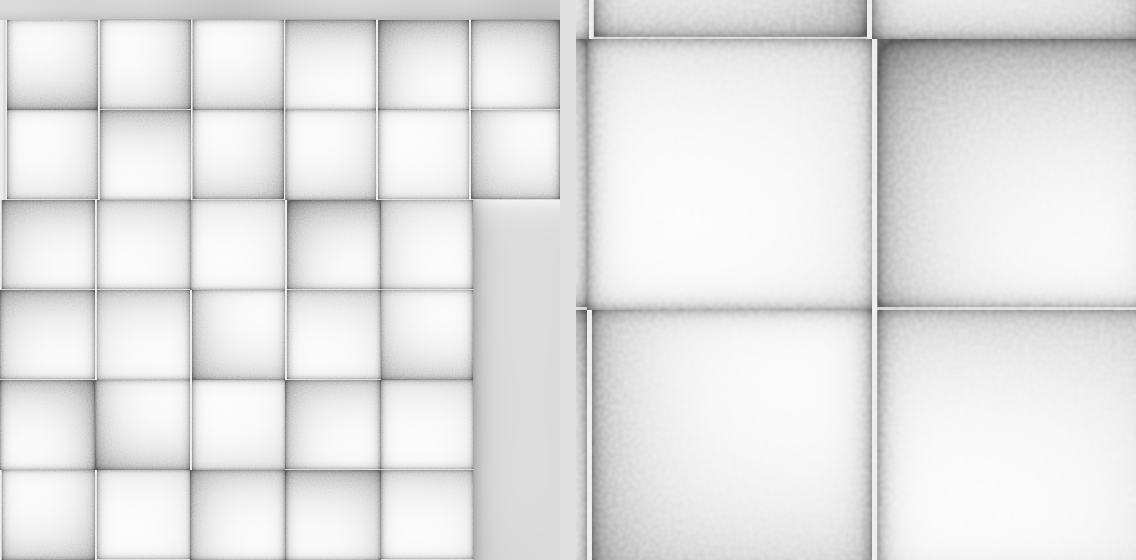
Left, the full canvas; right, a detail of the centre.
Reproduce this pattern procedurally as a Shadertoy shader.

```glsl
// A wall of pale square panels with soft, uneven shadow in from their edges.
// Two offset rows of six columns sit on four rows of five; hashes vary the
// shading and seams of each panel, and gradient noise adds a fine grain.

const float ROW_PITCH   = 0.1608;
const float WALL_TOP    = 6.0 * ROW_PITCH;
const float UPPER_BASE  = 4.0 * ROW_PITCH;
const float UPPER_START = 0.0095;
const float UPPER_PITCH = 0.1657;
const float LOWER_PITCH = 0.1699;
const float LOWER_END   = 0.845;
const float PANEL_TONE  = 0.995;
const float BACK_TONE   = 0.855;
const float SEAM_TONE   = 0.93;
const float SEAM_X      = 0.0030;  // width of upright seams
const float SEAM_Y      = 0.0016;  // width of level seams
const float SHADOW_SIZE = 0.036;   // reach of the broad shadow
const float RIM_SIZE    = 0.0035;  // reach of the dark line at each edge
const float GRAIN_SCALE = 310.0;
const float GRAIN_DEPTH = 0.055;

// Integer hash giving three values from 0 to 1
vec3 hash3(vec2 cell, int salt) {
    uvec3 v = uvec3(ivec3(ivec2(cell), salt)) * 1664525u + 1013904223u;
    v.x += v.y * v.z; v.y += v.z * v.x; v.z += v.x * v.y;
    v ^= v >> 16u;
    v.x += v.y * v.z; v.y += v.z * v.x; v.z += v.x * v.y;
    return vec3(v >> 8u) / 16777216.0;
}

float cornerSlope(vec2 cell, vec2 offset) {
    float angle = 6.2832 * hash3(cell, 9).x;
    return dot(vec2(cos(angle), sin(angle)), offset);
}

float gradientNoise(vec2 p) {
    vec2 i = floor(p), f = p - i;
    vec2 s = f * f * f * (f * (f * 6.0 - 15.0) + 10.0);
    vec2 e = vec2(1.0, 0.0);
    return mix(mix(cornerSlope(i, f), cornerSlope(i + e.xy, f - e.xy), s.x),
               mix(cornerSlope(i + e.yx, f - e.yx), cornerSlope(i + e.xx, f - e.xx), s.x), s.y);
}

float falloff(float d, float size) {
    return exp(-max(d, 0.0) / size);
}

// Plain surface around the panels, shaded where it meets them
float backdrop(vec2 p) {
    float drift = gradientNoise(p * 3.5 + 7.3);
    float above = BACK_TONE - 0.04 + 0.16 * drift
                - 0.10 * falloff(p.y - WALL_TOP, 0.012);
    float beside = BACK_TONE + 0.02 * drift
                 - 0.20 * falloff(p.x - LOWER_END, 0.016)
                 + 0.10 * falloff(UPPER_BASE - p.y, 0.022);
    float margin = 0.93 - 0.2 * falloff(UPPER_START - p.x, 0.002);
    if (p.y > WALL_TOP) return above;
    return p.y > UPPER_BASE ? margin : beside;
}

// Tone of one panel; near = distances to left and bottom, far = right and top
float panel(vec2 cell, vec2 near, vec2 far, bool upper, float pixel) {
    vec3 shade = hash3(cell, 1);
    vec3 sides = hash3(cell, 2);
    vec3 seams = hash3(cell, 3);

    // Seams lie along the left and bottom, either pale or dark
    vec2 pale = vec2(upper ? 1.0 : step(0.35, seams.x), step(0.5, seams.y));
    vec2 face = near - vec2(SEAM_X, SEAM_Y) * pale;

    // Broad shadow from one side per axis, weak shadow from the other
    bvec2 fromFar = greaterThan(sides.xy, vec2(0.5, 0.42));
    vec2 strong = mix(face, far, vec2(fromFar));
    vec2 weak = mix(far, face, vec2(fromFar));
    vec2 depth = mix(vec2(0.05, 0.07), vec2(0.25, 0.34), shade.xy);
    float tone = PANEL_TONE
               - depth.x * falloff(strong.x, SHADOW_SIZE * 0.8)
               - depth.y * falloff(strong.y, SHADOW_SIZE)
               - 0.13 * falloff(weak.x, 0.010)
               - 0.06 * falloff(weak.y, 0.014);

    // Dark line round the face
    vec2 closest = min(face, far);
    tone -= 0.24 * falloff(closest.x, RIM_SIZE) + 0.22 * falloff(closest.y, RIM_SIZE);

    vec2 inSeam = pale * (1.0 - smoothstep(-0.5 * pixel, 0.5 * pixel, face));
    return mix(max(tone, 0.38), SEAM_TONE, max(inSeam.x, inSeam.y * 0.8));
}

void mainImage(out vec4 fragColor, in vec2 fragCoord) {
    vec2 p = fragCoord / iResolution.xy;
    float pixel = 1.0 / min(iResolution.x, iResolution.y);

    // Grid of the band this point falls in
    bool upper = p.y > UPPER_BASE;
    float start = upper ? UPPER_START : 0.0;
    float pitch = upper ? UPPER_PITCH : LOWER_PITCH;
    float end = upper ? 1.0 : LOWER_END;
    vec2 cell = floor(vec2((p.x - start) / pitch, p.y / ROW_PITCH));
    vec2 low = vec2(start, 0.0) + cell * vec2(pitch, ROW_PITCH);
    vec2 high = vec2(min(low.x + pitch, end), low.y + ROW_PITCH);

    // Coverage of the whole wall
    float inset = min(min(p.x - start, end - p.x), WALL_TOP - p.y);
    if (!upper) inset = end - p.x;
    float cover = smoothstep(-0.5 * pixel, 0.5 * pixel, inset);

    float tone = mix(backdrop(p), panel(cell, p - low, high - p, upper, pixel), cover);

    // Grain shows most in the shadows
    float grain = gradientNoise(p * GRAIN_SCALE);
    tone += cover * GRAIN_DEPTH * grain * smoothstep(1.02, 0.75, tone);
    fragColor = vec4(vec3(clamp(tone, 0.0, 1.0)), 1.0);
}
```
